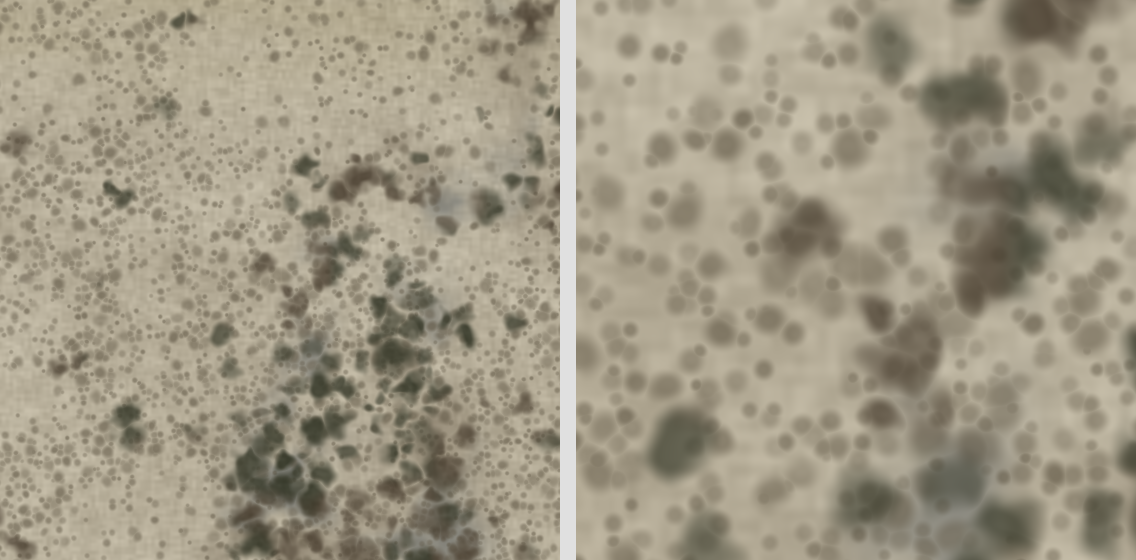
Left, the full canvas; right, a detail of the centre.
A WebGL 1 fragment shader for this texture:

```glsl
precision highp float;
// Weathered beige plaster with dark mould streaks, blotches and fine specks.

uniform vec2 u_resolution;

const vec3 PLASTER_LIGHT = vec3(0.765, 0.735, 0.655);
const vec3 PLASTER_SHADE = vec3(0.645, 0.605, 0.520);
const vec3 OCHRE         = vec3(0.690, 0.650, 0.530);
const vec3 HAZE_BROWN    = vec3(0.490, 0.445, 0.375);
const vec3 HAZE_BLUE     = vec3(0.430, 0.440, 0.430);
const vec3 MOULD_BROWN   = vec3(0.305, 0.262, 0.205);
const vec3 MOULD_GREEN   = vec3(0.215, 0.225, 0.165);
const vec3 SPECK         = vec3(0.360, 0.325, 0.255);

// Mould streaks as segments: start xy, end xy
const vec4 STEM_LOW    = vec4(0.50, 0.00, 0.54, 0.26);
const vec4 STEM_HIGH   = vec4(0.53, 0.28, 0.61, 0.65);
const vec4 BRANCH      = vec4(0.77, 0.00, 0.73, 0.42);
const vec4 CROSS_PATCH = vec4(0.71, 0.72, 0.80, 0.64);
const vec4 CORNER      = vec4(0.94, 0.96, 0.94, 0.63);
const vec4 FOOT        = vec4(0.45, 0.02, 0.80, 0.04);

const float BLOT_CELLS  = 21.0;
const float CLOT_CELLS  = 33.0;
const float SPECK_CELLS = 54.0;
const float DUST_CELLS  = 88.0;
const float EDGE_WARP   = 0.022;
const float GRAIN       = 0.055;

float hash(vec2 p) {
  return fract(sin(dot(p, vec2(127.1, 311.7))) * 43758.5453);
}

float noise(vec2 p) {
  vec2 i = floor(p), f = fract(p);
  f = f * f * (3.0 - 2.0 * f);
  return mix(mix(hash(i), hash(i + vec2(1.0, 0.0)), f.x),
             mix(hash(i + vec2(0.0, 1.0)), hash(i + 1.0), f.x), f.y);
}

float fbm(vec2 p) {
  float sum = 0.0, amp = 0.5;
  for (int i = 0; i < 3; i++) {
    sum += amp * noise(p);
    p = p * 2.03 + 17.3;
    amp *= 0.5;
  }
  return sum / 0.875;
}

// Soft falloff around a segment
float streak(vec2 p, vec4 s, float width) {
  vec2 a = p - s.xy, b = s.zw - s.xy;
  float d = length(a - b * clamp(dot(a, b) / dot(b, b), 0.0, 1.0)) / width;
  return exp(-d * d);
}

// How strongly mould grows at a place
float growth(vec2 p) {
  float g = max(streak(p, STEM_LOW, 0.085), 0.85 * streak(p, STEM_HIGH, 0.05));
  g = max(g, 0.85 * streak(p, BRANCH, 0.085));
  g = max(g, streak(p, CROSS_PATCH, 0.045));
  g = max(g, 0.5 * streak(p, CORNER, 0.075));
  return max(g, 0.9 * streak(p, FOOT, 0.08));
}

// Soft dots on a jittered grid; their odds follow growth and patchy noise
float scatter(vec2 p, float cells, float growthOdds, float patchOdds, float seed) {
  vec2 g = p * cells, home = floor(g);
  float cover = 0.0;
  for (int y = -1; y <= 1; y++) {
    for (int x = -1; x <= 1; x++) {
      vec2 cell = home + vec2(float(x), float(y));
      vec2 key = cell + seed;
      vec2 centre = cell + 0.1 + 0.8 * vec2(hash(key + 3.1), hash(key + 7.7));
      vec2 place = centre / cells;
      float patches = smoothstep(0.38, 0.66, fbm(place * 4.5 + 5.0));
      float odds = growthOdds * growth(place) + patchOdds * (0.2 + patches);
      float radius = mix(0.45, 0.95, hash(key + 11.3));
      float strength = mix(0.5, 1.0, hash(key + 19.9));
      float dot1 = 1.0 - smoothstep(radius * 0.25, radius, length(g - centre));
      cover = max(cover, dot1 * strength * step(hash(key), odds));
    }
  }
  return cover;
}

void main() {
  vec2 p = gl_FragCoord.xy / u_resolution;
  vec2 warp = vec2(noise(p * 46.0), noise(p * 46.0 + 31.0)) - 0.5;
  vec2 q = p + EDGE_WARP * warp;

  // Plaster: broad mottling, faint level bands, woven grain
  float mottle = fbm(p * vec2(5.0, 8.0)) * 0.5 + fbm(p * 24.0 + 9.0) * 0.3;
  vec3 color = mix(PLASTER_LIGHT, PLASTER_SHADE, clamp(mottle * 1.2 - 0.12, 0.0, 1.0));
  float band = smoothstep(0.74, 1.0, p.y) * fbm(p * vec2(3.0, 15.0) + 2.0);
  color = mix(color, OCHRE, band * 0.8);
  float weave = noise(p * vec2(150.0, 60.0)) + noise(p * vec2(60.0, 150.0) + 40.0) - 1.0;
  color += GRAIN * weave;

  // Thin haze under the mould, brown to blue-grey
  float haze = growth(q) * smoothstep(0.25, 0.7, fbm(p * 14.0 + 21.0));
  vec3 hazeColor = mix(HAZE_BROWN, HAZE_BLUE, smoothstep(0.45, 0.7, noise(p * 9.0 + 60.0)));
  color = mix(color, hazeColor, haze * 0.75);

  // Fine specks
  float specks = scatter(p + 0.3 * EDGE_WARP * warp, SPECK_CELLS, 0.1, 0.22, 40.0);
  float dust = scatter(p, DUST_CELLS, 0.05, 0.3, 80.0);
  color = mix(color, SPECK, max(specks * 0.6, dust * 0.5));

  // Dark blotches
  float blots = scatter(q, BLOT_CELLS, 0.6, 0.025, 0.0);
  float clots = scatter(q, CLOT_CELLS, 0.42, 0.03, 120.0);
  float mould = 1.0 - (1.0 - blots) * (1.0 - 0.8 * clots);
  vec3 mouldColor = mix(MOULD_BROWN, MOULD_GREEN, smoothstep(0.35, 0.65, noise(p * 11.0 + 3.0)));
  color = mix(color, mouldColor + 0.5 * GRAIN * weave, mould * 0.95);

  gl_FragColor = vec4(clamp(color, 0.0, 1.0), 1.0);
}
```
